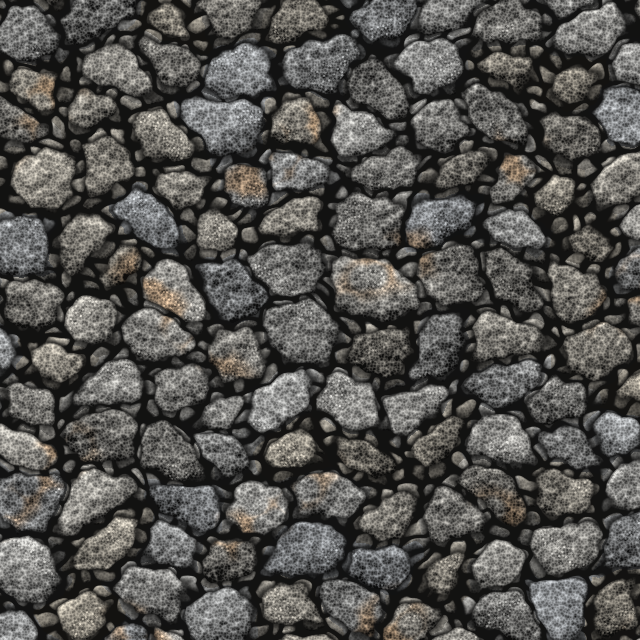
A WebGL 1 fragment shader for this texture:

```glsl
precision highp float;
// Dry wall of rough grey stones with pebbles wedged into dark gaps.

uniform vec2 u_resolution;

struct Stone {
  float inset;   // rounded distance to the outline
  vec2 outward;  // direction to the closest outline
  vec2 offset;   // position relative to the centre
  vec2 id;
};

vec2 hash2(vec2 c) {
  return fract(sin(vec2(dot(c, vec2(127.1, 311.7)), dot(c, vec2(269.5, 183.3)))) * 43758.545);
}

vec2 site(vec2 c) {
  return c + 0.12 + 0.76 * hash2(c);
}

// Distance to the closest scattered point
float cellular(vec2 p) {
  vec2 cell = floor(p);
  float best = 4.0;
  for (int y = -1; y <= 1; y++)
    for (int x = -1; x <= 1; x++) {
      vec2 c = cell + vec2(x, y);
      vec2 d = c + hash2(c) - p;
      best = min(best, dot(d, d));
    }
  return sqrt(best);
}

// Voronoi cell whose corners are rounded by a soft minimum
Stone findStone(vec2 p, float sharpness) {
  vec2 cell = floor(p), home = cell, nearest = vec2(4.0);
  for (int y = -1; y <= 1; y++)
    for (int x = -1; x <= 1; x++) {
      vec2 c = cell + vec2(x, y);
      vec2 d = site(c) - p;
      if (dot(d, d) < dot(nearest, nearest)) { nearest = d; home = c; }
    }
  float total = 0.00001;
  vec2 pull = vec2(0.0);
  for (int y = -2; y <= 2; y++)
    for (int x = -2; x <= 2; x++) {
      vec2 d = site(home + vec2(x, y)) - p;
      vec2 apart = d - nearest;
      float gap = length(apart);
      if (gap > 0.001) {
        vec2 normal = apart / gap;
        float weight = exp(-sharpness * dot(0.5 * (d + nearest), normal));
        total += weight;
        pull += normal * weight;
      }
    }
  return Stone(-log(total) / sharpness, pull / total, -nearest, home);
}

// Relief of small bumps lit from above
float relief(vec2 p) {
  return cellular(p + vec2(-0.08, 0.25)) - cellular(p);
}

// Slow patches from layered sines, about -1 to 1
float patches(vec2 p) {
  return (sin(p.x + 2.0 * sin(p.y * 0.7)) + sin(p.y * 1.3 + 1.7 * sin(p.x * 0.8 + 1.0))) * 0.5;
}

void main() {
  vec2 uv = gl_FragCoord.xy / u_resolution.y;
  vec2 light = normalize(vec2(-0.3, 1.0));

  // Chipped outlines
  vec2 warp = vec2(cellular(uv * 27.0), cellular(uv * 27.0 + 41.3)) - 0.45;
  vec2 p = uv * vec2(9.5, 11.8) + 0.17 * warp + 0.12 * sin(uv.yx * 23.0);

  // Surface grain shared by all stones
  float fine = cellular(uv * 230.0);
  float speck = cellular(uv * 120.0 + 9.0);
  float grain = 0.36 * (fine - 0.45) + 0.26 * (speck - 0.45)
              + 0.24 * (cellular(uv * 55.0 + 3.0) - 0.45)
              + 0.18 * relief(uv * 24.0) + 0.28 * relief(uv * 75.0);

  // Large stones: bevel, tilted face, dark rim
  Stone rock = findStone(p, 10.0);
  vec2 rockRand = hash2(rock.id + 17.0);
  float body = rock.inset - 0.015 - 0.11 * rockRand.y * rockRand.y;
  float bevel = 1.0 - smoothstep(0.02, 0.2, body);
  vec2 tilt = hash2(rock.id + 53.0) - vec2(0.5, 0.2);
  float rockTone = 0.47 + 0.2 * (rockRand.x - 0.5) + 0.16 * bevel * dot(rock.outward, light)
                 + 0.28 * dot(tilt, rock.offset) + 0.06 * patches(uv * 31.0) + grain;
  float lichen = smoothstep(0.1, 0.8, patches(uv * 38.0 + 5.0));
  rockTone += 0.28 * lichen * (1.0 - smoothstep(0.12, 0.32, speck));
  rockTone *= mix(0.35, 1.0, smoothstep(0.0, 0.07, body));

  // Pebbles, shaded by the stones above them
  Stone pebble = findStone(p * vec2(3.3, 3.0) + 30.0, 9.0);
  vec2 pebbleRand = hash2(pebble.id + 71.0);
  float pebbleBody = pebble.inset - 0.03 - 0.08 * pebbleRand.y;
  float pebbleTone = 0.45 + 0.3 * (pebbleRand.x - 0.5) + 0.5 * grain
                   + 0.22 * dot(pebble.outward, light) * (1.0 - smoothstep(0.05, 0.3, pebbleBody));
  pebbleTone *= mix(0.4, 1.0, smoothstep(0.0, 0.14, pebbleBody));
  float shadow = smoothstep(-0.02, 0.08, -body) * (0.85 + 0.25 * rock.outward.y);
  float gapTone = mix(0.07, pebbleTone, smoothstep(0.0, 0.07, pebbleBody) * (0.25 + 0.75 * shadow));

  float cover = smoothstep(0.0, 0.025, body);
  float tone = clamp(mix(gapTone, rockTone, cover), 0.05, 0.92);

  // Cool and warm greys with rusty stains
  vec3 tint = mix(vec3(0.98, 1.0, 1.02), vec3(1.04, 1.0, 0.92), rockRand.y);
  float rust = smoothstep(0.5, 0.95, patches(uv * 17.0 + 2.0)) * smoothstep(0.3, 0.6, cellular(uv * 21.0));
  tint = mix(tint, vec3(1.2, 0.94, 0.68), 0.6 * rust * cover);
  gl_FragColor = vec4(tone * tint, 1.0);
}
```
